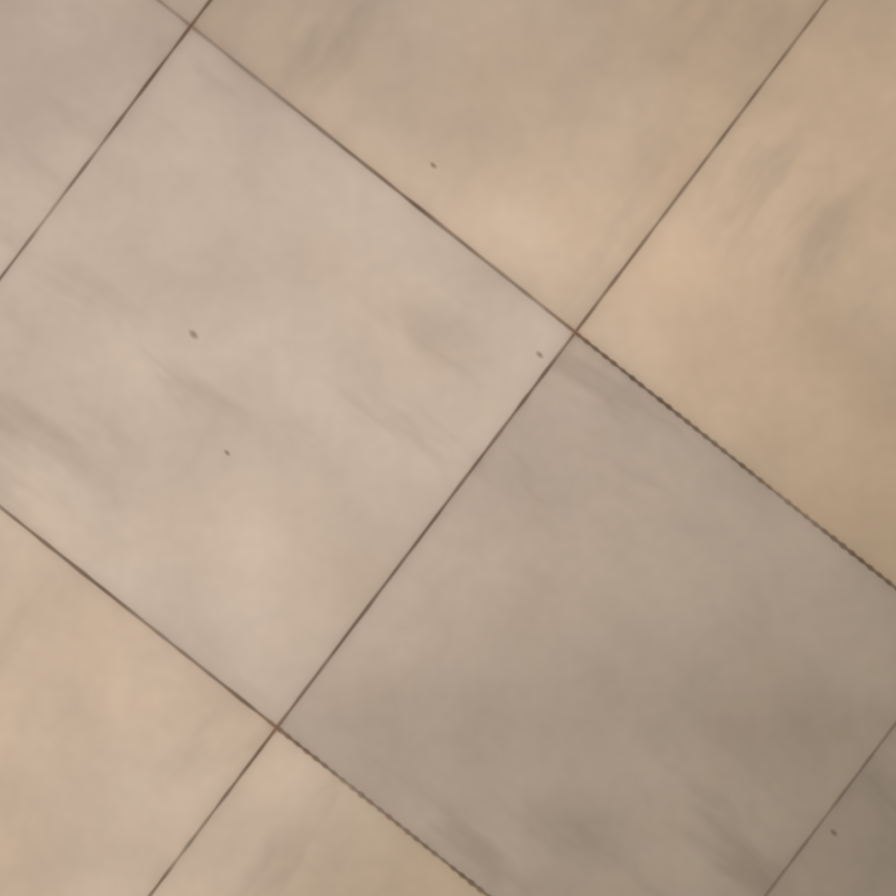
Reproduce this texture procedurally as a WebGL 1 fragment shader.

```glsl
precision highp float;
uniform vec2 u_resolution;

// Lattice of slabs: one shared corner and the two slab edges
const vec2 CORNER = vec2(0.642, 0.629);
const vec2 EDGE_U = vec2(0.429, -0.342);
const vec2 EDGE_V = vec2(0.333, 0.441);

const vec3 COOL_STONE = vec3(0.788, 0.708, 0.638);
const vec3 WARM_STONE = vec3(0.785, 0.682, 0.578);
const vec3 VEIN_COLOR = vec3(0.60, 0.53, 0.47);
const vec3 JOINT_COLOR = vec3(0.38, 0.30, 0.24);
const vec3 RUST_COLOR = vec3(0.40, 0.28, 0.20);
const vec3 SHADOW_TINT = vec3(0.80, 0.80, 0.775);

const float JOINT_HALF_WIDTH = 0.0018;
const float JOINT_SOFTNESS = 0.0021;
const float JOINT_OPACITY = 0.62;
const float JOINT_HALO = 0.006;
const float BEADS_PER_EDGE = 42.0;
const float TILE_VARIATION = 0.015;
const float COLUMN_SHADE = 0.06;
const float SPECK_GRID = 7.0;
const float SPECK_CHANCE = 0.09;
const float SPECK_OPACITY = 0.45;

float hash(vec2 p) {
  return fract(sin(dot(p, vec2(127.1, 311.7))) * 43758.5);
}

vec2 gradientAt(vec2 cell) {
  float angle = 6.2832 * hash(cell);
  return vec2(cos(angle), sin(angle));
}

float gradientNoise(vec2 p) {
  vec2 i = floor(p), f = fract(p);
  vec2 w = f * f * f * (f * (f * 6.0 - 15.0) + 10.0);
  vec2 e = vec2(1.0, 0.0);
  float low = mix(dot(gradientAt(i), f), dot(gradientAt(i + e), f - e), w.x);
  float high = mix(dot(gradientAt(i + e.yx), f - e.yx),
                   dot(gradientAt(i + 1.0), f - 1.0), w.x);
  return mix(low, high, w.y);
}

float fbm(vec2 p) {
  float sum = 0.0, gain = 0.6;
  for (int i = 0; i < 4; i++) {
    sum += gain * gradientNoise(p);
    p = p * 2.03 + 17.3;
    gain *= 0.5;
  }
  return sum;
}

// Sparse dark pits, one possible per grid cell
float specks(vec2 p, float soft) {
  vec2 cell = floor(p * SPECK_GRID);
  vec2 center = 0.2 + 0.6 * vec2(hash(cell + 3.1), hash(cell + 8.7));
  vec2 d = (fract(p * SPECK_GRID) - center) / SPECK_GRID;
  d = vec2(d.x + d.y, (d.y - d.x) * 0.6);
  float radius = mix(0.002, 0.006, hash(cell + 5.3));
  float present = step(hash(cell + 1.9), SPECK_CHANCE);
  return present * (1.0 - smoothstep(0.0, radius + soft, length(d)));
}

vec3 stone(vec2 p, vec2 tile) {
  float warmRow = 1.0 - mod(tile.y, 2.0);
  float warmth = warmRow * mix(0.45, 1.0, smoothstep(0.4, 0.9, p.x));
  vec2 seed = tile * 7.3;

  // Soft clouds of warm and pale stone
  float cloud = fbm(p * 4.5 + seed);
  vec3 color = mix(COOL_STONE, WARM_STONE, clamp(warmth + 0.6 * cloud, 0.0, 1.0));
  color *= 1.0 + 0.11 * fbm(p * 6.0 - seed);

  // Veins follow a different slab edge in alternate rows
  vec2 along = normalize(mix(EDGE_U, EDGE_V, warmRow));
  vec2 grain = vec2(dot(p, along), dot(p, vec2(-along.y, along.x)));
  float streak = fbm(grain * vec2(4.0, 17.0) + 0.5 * cloud + seed);
  float patches = smoothstep(-0.2, 0.35, gradientNoise(p * 4.0 - seed));
  color = mix(color, VEIN_COLOR, 0.36 * patches * smoothstep(-0.05, 0.5, streak));

  // Each slab keeps its own tone; gray slabs darken column by column
  color *= 1.0 + 0.014 * gradientNoise(p * 65.0);
  color *= 1.0 - COLUMN_SHADE * (1.0 - warmRow) * clamp(tile.x + 1.0, 0.0, 2.0);
  return color * (1.0 + TILE_VARIATION * (2.0 * hash(tile + 4.0) - 1.0));
}

void main() {
  float size = min(u_resolution.x, u_resolution.y);
  vec2 p = gl_FragCoord.xy / size;
  float soft = max(1.0 / size, JOINT_SOFTNESS);

  // Lattice coordinates and distance to the nearest joints
  vec2 r = p - CORNER;
  float area = EDGE_U.x * EDGE_V.y - EDGE_U.y * EDGE_V.x;
  vec2 q = vec2(EDGE_V.y * r.x - EDGE_V.x * r.y,
                EDGE_U.x * r.y - EDGE_U.y * r.x) / area;
  vec2 heights = area / vec2(length(EDGE_V), length(EDGE_U));
  vec2 toJoint = abs(q - floor(q + 0.5)) * heights;
  float cornerDist = length(toJoint);

  vec3 color = stone(p, floor(q));
  color = mix(color, JOINT_COLOR, SPECK_OPACITY * specks(p, soft));

  // Beaded edge on the right, ragged width elsewhere
  float slope = p.x - p.y;
  float bead = sin(6.2832 * BEADS_PER_EDGE * q.x) * smoothstep(-0.1, 0.1, q.x);
  vec2 width = JOINT_HALF_WIDTH * vec2(0.85, 1.0 + 0.3 * bead);
  width *= 1.0 + 0.6 * gradientNoise(p * 40.0);
  vec2 lines = 1.0 - smoothstep(width - soft, width + soft, toJoint);

  // Joints fade in worn stretches and in the shaded corner
  float wear = 1.0 + 0.6 * gradientNoise(p * 6.0 + 2.0);
  wear += 0.5 * gradientNoise(p * 28.0);
  wear *= mix(1.0, 0.4, smoothstep(0.7, 0.9, slope));
  float worn = 1.0 - smoothstep(-0.65, -0.35, slope);
  lines.y *= 1.0 - 0.55 * worn;
  float halo = exp(-min(toJoint.x, toJoint.y) / JOINT_HALO);
  color *= 1.0 - 0.08 * halo * wear;
  vec3 joint = mix(JOINT_COLOR, RUST_COLOR, exp(-cornerDist / 0.02));
  float cover = JOINT_OPACITY * wear * max(lines.x, lines.y);
  color = mix(color, joint, clamp(cover, 0.0, 0.9));
  color = mix(color, RUST_COLOR, 0.35 * exp(-cornerDist / 0.004));

  // Light falls off toward the lower right and the top
  color *= mix(vec3(1.0), SHADOW_TINT, smoothstep(-0.2, 0.95, slope));
  color *= 1.0 - 0.11 * smoothstep(0.7, 1.05, p.y);
  gl_FragColor = vec4(color, 1.0);
}
```
